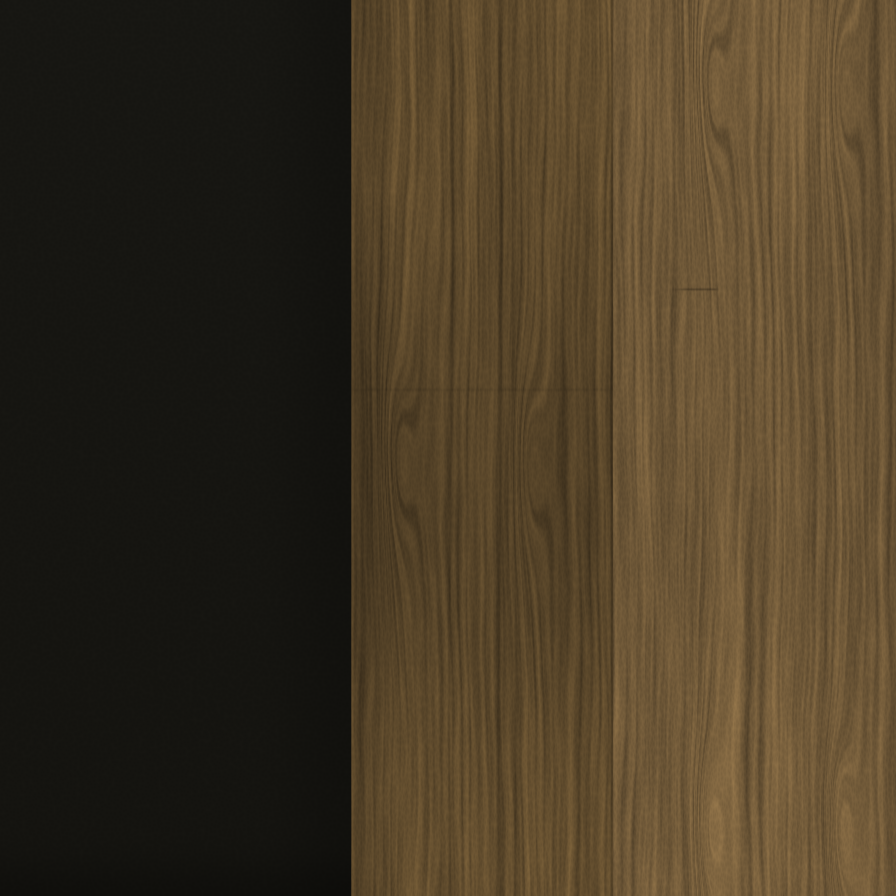
Give the GLSL for this texture, as a WebGL 2 fragment shader.

```glsl
#version 300 es
precision highp float;
// A matt black panel beside two boards of brown veneer with upright grain.
// Stretched cellular noise makes streaks and pores; repeated bumps in the
// grain coordinate bend the growth lines into narrow arched figures.

uniform vec2 u_resolution;
out vec4 fragColor;

vec2 hash2(vec2 p) {
  vec3 h = fract(vec3(p.xyx) * vec3(0.1031, 0.1030, 0.0973));
  h += dot(h, h.yzx + 33.33);
  return fract((h.xx + h.yz) * h.zy);
}

// Distance to the nearest jittered point
float cellular(vec2 p) {
  vec2 id = floor(p), f = p - id;
  float nearest = 2.0;
  for (int j = -1; j <= 1; j++)
    for (int i = -1; i <= 1; i++) {
      vec2 o = vec2(i, j);
      vec2 d = o + hash2(id + o + 300.0) - f;
      nearest = min(nearest, dot(d, d));
    }
  return sqrt(nearest);
}

// Soft upright line of a given half width
float stripe(float x, float at, float halfWidth) {
  float d = (x - at) / halfWidth;
  return exp(-d * d);
}

// Grain coordinate: nearly x, swirled around the repeated figures
float grainCoord(vec2 q) {
  vec2 d = mod(q + vec2(0.0735, 0.41), vec2(0.147, 0.82)) - vec2(0.0735, 0.41);
  d.x += 0.025 * d.y;
  float bump = 0.024 * exp(-d.x * d.x / 0.00022 - d.y * d.y / 0.008);
  float bow = 0.012 * exp(-d.x * d.x / 0.0016 - d.y * d.y / 0.05);
  float sway = 0.0022 * sin(q.y * 9.0 + q.x * 31.0) + 0.0009 * sin(q.y * 27.0 + q.x * 80.0);
  return q.x + bump + bow + sway;
}

// Relative brightness of the veneer grain
float grain(vec2 q) {
  float g = grainCoord(q);
  float broad = cellular(vec2(g * 62.0, q.y * 1.6));
  float streak = cellular(vec2(g * 150.0, q.y * 3.0 + 7.0));
  float pores = cellular(vec2(g * 260.0, q.y * 16.0 + 3.0));
  float fibre = cellular(vec2(q.x * 390.0, q.y * 150.0));
  float rings = sin(g * 570.0 + 2.0 * sin(g * 83.0) + 1.5 * sin(g * 37.0));
  float tone = 1.0 + 0.17 * (broad - 0.45) + 0.26 * (streak - 0.45);
  tone += 0.13 * (pores - 0.45) + 0.12 * (fibre - 0.45);
  tone -= 0.11 * pow(0.5 + 0.5 * rings, 4.0) - 0.03;
  return tone + 0.025 * sin(q.x * 85.5 + 0.8) + 0.012 * sin(q.x * 141.0);
}

vec3 veneer(vec2 p, float px) {
  float rightBoard = smoothstep(-px, px, p.x - 0.684);
  vec2 figure = p.x < 0.684 ? vec2(0.445, 0.48) : vec2(0.793, 0.9);
  vec3 color = mix(vec3(0.372, 0.292, 0.174), vec3(0.432, 0.343, 0.217), rightBoard);
  color *= grain(p - figure);

  // Broad light and the shade beside the panel
  float light = 1.0 - 0.13 * stripe(p.y, 0.45, 0.24) * (1.0 - rightBoard);
  light += 0.07 * stripe(p.y, 0.0, 0.25) + 0.03 * stripe(p.y, 1.0, 0.3);
  light -= 0.13 * stripe(p.x, 0.392, 0.045);
  light -= 0.07 * smoothstep(0.88, 1.0, p.x);
  color *= light;

  // Dark growth lines in the first board, then the joint
  float drift = 0.002 * sin(p.y * 7.0);
  float lines = stripe(p.x + drift, 0.503, 0.0018) + stripe(p.x + drift, 0.558, 0.002);
  lines += 0.7 * stripe(p.x - drift, 0.574, 0.0016);
  color *= 1.0 - 0.15 * lines;
  color *= 1.0 - 0.23 * stripe(p.x, 0.683, 0.0016);
  color *= 1.0 + 0.09 * stripe(p.x, 0.688, 0.003);

  // Short cross scratch and faint cross joint
  float span = smoothstep(0.745, 0.77, p.x) * (1.0 - smoothstep(0.795, 0.805, p.x));
  color *= 1.0 - 0.24 * span * stripe(p.y, 0.677, 0.0014);
  color *= 1.0 - 0.07 * (1.0 - rightBoard) * stripe(p.y, 0.565, 0.002);
  return color;
}

vec3 blackPanel(vec2 p) {
  vec3 color = mix(vec3(0.080, 0.077, 0.061), vec3(0.091, 0.089, 0.073), p.y);
  color *= 1.0 - 0.16 * smoothstep(0.28, 0.392, p.x);
  color *= 1.0 - 0.22 * stripe(p.y, 0.0, 0.04);
  return color * (1.0 + 0.12 * (cellular(p * 230.0) - 0.45));
}

void main() {
  vec2 p = gl_FragCoord.xy / u_resolution;
  float px = 0.7 / u_resolution.x;
  float wood = smoothstep(-px, px, p.x - 0.392);
  vec3 color = mix(blackPanel(p), veneer(p, px), wood);

  // Thin lit edge of the veneer
  color += wood * vec3(0.07, 0.052, 0.028) * stripe(p.x, 0.3935, 0.0016);
  fragColor = vec4(color, 1.0);
}
```
